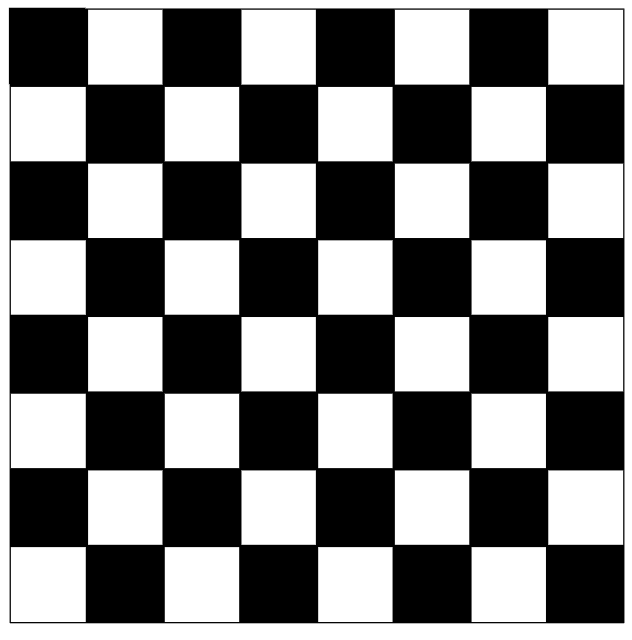
Reproduce this pattern procedurally as a Shadertoy shader.

```glsl
// Black and white chequerboard with a thin frame and one slightly displaced corner square.

// Lengths are fractions of the canvas height.
const float CELLS = 8.0;                        // squares across and down
const vec2 BOARD_ORIGIN = vec2(0.0160, 0.0271); // lower left corner
const float BOARD_SIDE = 0.9587;
const float FRAME_HALF_WIDTH = 0.0010;
const float INK_SPREAD = 0.0018;                // growth of black squares into white ones
const vec2 CORNER_SHIFT = vec2(-0.0021, 0.0021);
const vec3 INK = vec3(0.0);
const vec3 PAPER = vec3(1.0);

float boxDistance(vec2 p, vec2 halfSize) {
    vec2 q = abs(p) - halfSize;
    return length(max(q, 0.0)) + min(max(q.x, q.y), 0.0);
}

// Signed distance to the black squares, grown only across interior grid lines.
float chequerDistance(vec2 p, float cellSize) {
    vec2 cell = p / cellSize;
    vec2 nearestLine = clamp(floor(cell + 0.5), 1.0, CELLS - 1.0);
    vec2 gap = abs(cell - nearestLine) * cellSize;
    vec2 id = floor(cell);
    float isBlack = mod(id.x + id.y, 2.0);
    return mix(1.0, -1.0, isBlack) * min(gap.x, gap.y) - INK_SPREAD;
}

void mainImage(out vec4 fragColor, in vec2 fragCoord) {
    float pixel = 1.0 / iResolution.y;
    float cellSize = BOARD_SIDE / CELLS;
    vec2 p = fragCoord * pixel - BOARD_ORIGIN;

    // Squares, clipped to the outer edge of the frame
    float board = boxDistance(p - 0.5 * BOARD_SIDE, vec2(0.5 * BOARD_SIDE));
    float squares = max(chequerDistance(p, cellSize), board - FRAME_HALF_WIDTH);
    float frame = abs(board) - FRAME_HALF_WIDTH;

    // Displaced square over the upper left corner
    vec2 cornerCentre = vec2(0.5, CELLS - 0.5) * cellSize + CORNER_SHIFT;
    float corner = boxDistance(p - cornerCentre, vec2(0.5 * cellSize));

    float ink = min(min(squares, frame), corner);
    float coverage = clamp(0.5 - ink / pixel, 0.0, 1.0);
    fragColor = vec4(mix(PAPER, INK, coverage), 1.0);
}
```
